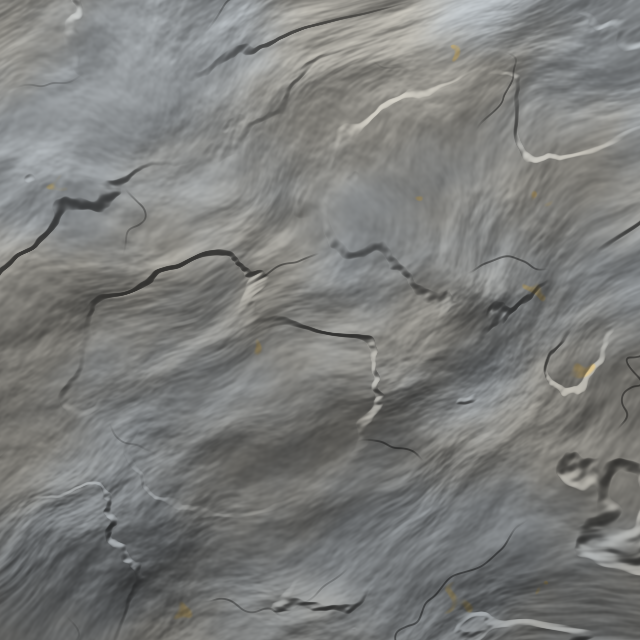
A WebGL 1 fragment shader for this texture:

```glsl
precision highp float;
uniform vec2 u_resolution;

#define GRAIN_ANGLE 0.58
#define FOLD_SCALE 2.6
#define FOLD_HEIGHT 0.12
#define LEDGE_COUNT 3.2
#define LEDGE_WIDTH 0.10
#define LEDGE_HEIGHT 0.055
#define STREAK_HEIGHT 0.0028
#define CONTRAST 0.155
#define BRIGHTNESS 0.487
#define CRACK_WIDTH 0.0016

vec2 hash2(vec2 cell) {
  vec3 h = fract(cell.xyx * vec3(0.1031, 0.1030, 0.0973));
  h += dot(h, h.yzx + 33.33);
  return fract((h.xx + h.yz) * h.zy);
}

float corner(vec2 cell, vec2 offset) {
  return dot(hash2(cell) * 2.0 - 1.0, offset);
}

// Gradient noise, about -0.6 to 0.6
float noise(vec2 p) {
  vec2 i = floor(p), f = p - i;
  vec2 s = f * f * f * (f * (f * 6.0 - 15.0) + 10.0);
  vec2 e = vec2(1.0, 0.0);
  return mix(mix(corner(i, f), corner(i + e.xy, f - e.xy), s.x),
             mix(corner(i + e.yx, f - e.yx), corner(i + 1.0, f - 1.0), s.x), s.y);
}

float fbm(vec2 p) {
  float sum = 0.0, amplitude = 1.0;
  for (int i = 0; i < 6; i++) {
    sum += amplitude * noise(p);
    p = mat2(1.6, 1.2, -1.2, 1.6) * p + 17.3;
    amplitude *= 0.41;
  }
  return sum;
}

// x runs along the rising grain, y across it
vec2 grainSpace(vec2 p) {
  float c = cos(GRAIN_ANGLE), s = sin(GRAIN_ANGLE);
  return vec2(c * p.x + s * p.y, c * p.y - s * p.x) + 20.0;
}

vec2 warp(vec2 g) {
  vec2 broad = vec2(noise(g * 2.3 + 3.1), noise(g * 2.3 + 41.7));
  vec2 fine = vec2(noise(g * 8.0 + 9.4), noise(g * 8.0 + 27.2));
  return g + 0.20 * broad + 0.028 * fine;
}

// One steep edge per layer, then a slow slope back
float ledges(vec2 g) {
  float layer = LEDGE_COUNT * (fbm(g * vec2(1.7, 2.7) + 5.7) + 0.4 * g.y);
  float f = fract(layer);
  float strength = smoothstep(-0.15, 0.35, noise(g * 3.7 + 61.0));
  return strength * (smoothstep(0.0, LEDGE_WIDTH, f) - f);
}

float height(vec2 p) {
  vec2 g = warp(grainSpace(p));
  float folds = fbm(g * FOLD_SCALE * vec2(0.9, 1.5));
  float streaks = noise(g * vec2(16.0, 62.0)) + 0.5 * noise(g * vec2(45.0, 130.0));
  float patches = smoothstep(-0.2, 0.35, noise(g * 4.5 + 13.0));
  return FOLD_HEIGHT * folds + LEDGE_HEIGHT * ledges(g)
       + STREAK_HEIGHT * (0.4 + patches) * streaks;
}

float crackField(vec2 p) {
  vec2 g = grainSpace(p);
  g += 0.035 * vec2(noise(g * 9.0), noise(g * 9.0 + 31.0));
  return noise(g * vec2(2.0, 4.5) + 7.9) + 0.07 * noise(g * 24.0);
}

float cracks(vec2 p) {
  vec2 e = vec2(0.002, 0.0);
  float c = crackField(p);
  vec2 slope = vec2(crackField(p + e.xy) - c, crackField(p + e.yx) - c) / e.x;
  float d = abs(c) / max(length(slope), 0.8);
  float present = smoothstep(0.10, 0.28, noise(p * 5.5 + 83.0));
  return present * (1.0 - smoothstep(0.2 * CRACK_WIDTH, 1.6 * CRACK_WIDTH, d));
}

// Small rust flecks in a few cells
float flecks(vec2 p) {
  vec2 q = p * 8.0 + 0.35 * vec2(noise(p * 30.0), noise(p * 30.0 + 19.0));
  vec2 cell = floor(q);
  vec2 centre = 0.25 + 0.5 * hash2(cell + 5.0);
  float radius = 0.05 + 0.08 * hash2(cell + 71.0).y;
  float chosen = step(0.88, hash2(cell + 37.0).x);
  return chosen * (1.0 - smoothstep(0.3 * radius, radius, length(q - cell - centre)));
}

void main() {
  vec2 p = gl_FragCoord.xy / u_resolution.y;

  // Soft light from the upper left
  vec2 e = vec2(0.002, 0.0);
  float h = height(p);
  vec2 slope = vec2(height(p + e.xy) - h, height(p + e.yx) - h) / e.x;
  float facing = -dot(slope, normalize(vec2(-0.35, 0.94)));
  facing /= sqrt(1.0 + 0.3 * facing * facing);

  float light = BRIGHTNESS + CONTRAST * facing;
  light += 0.15 * (p.y - 0.5) + 0.06 * noise(p * 3.0 + 51.0);
  light += 0.018 * noise(p * 110.0);
  light *= 1.0 - 0.42 * cracks(p);

  // Blue-grey and warm grey slate
  float warmth = smoothstep(-0.3, 0.3, fbm(grainSpace(p) * vec2(2.5, 4.0) + 90.0));
  vec3 tint = mix(vec3(0.975, 1.005, 1.025), vec3(1.015, 1.0, 0.955), warmth);
  vec3 color = clamp(light, 0.17, 0.82) * tint;

  vec3 rust = vec3(1.22, 1.07, 0.74);
  color *= mix(vec3(1.0), rust, 0.8 * flecks(p));
  gl_FragColor = vec4(color, 1.0);
}
```
